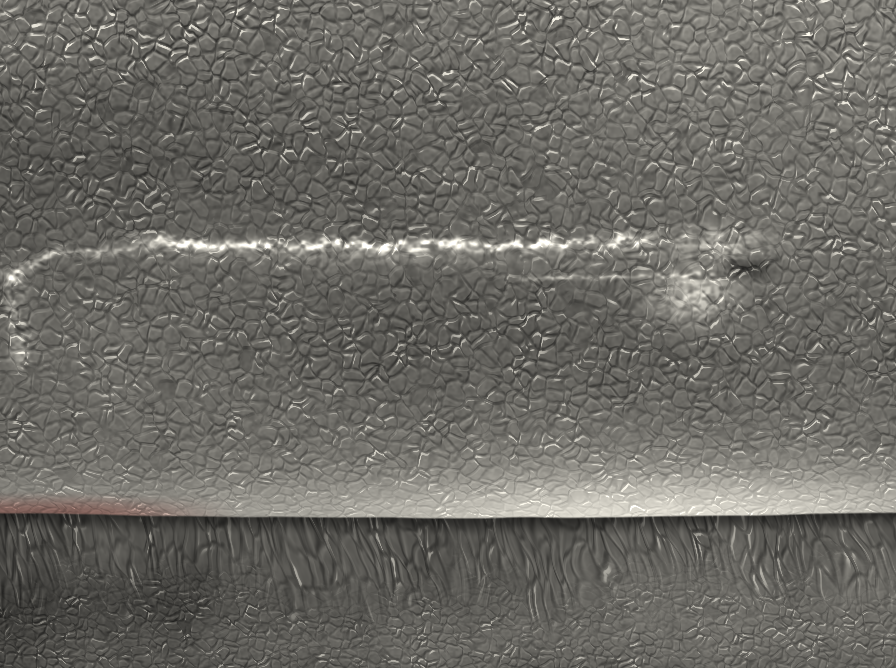
Write a WebGL 2 fragment shader that draws this texture.

```glsl
#version 300 es
precision highp float;
// Metallic grained leather: a flap with a raised crease and a bright rolled lip
// lies over a darker wrinkled panel. Warped cellular noise forms the grain;
// soft gaussian glows and segment distances shape the light.
uniform vec2 u_resolution;
out vec4 outColor;

const vec3 SILVER = vec3(1.0, 0.985, 0.935);
const vec3 RED_CAST = vec3(1.1, 0.84, 0.82);

float hash(vec2 p) { return fract(sin(dot(p, vec2(127.1, 311.7))) * 43758.545); }

vec2 hash2(vec2 p) { return vec2(hash(p), hash(p + vec2(37.2, 17.9))); }

float noise(vec2 p) {
  vec2 i = floor(p), f = fract(p);
  f = f * f * (3.0 - 2.0 * f);
  return mix(mix(hash(i), hash(i + vec2(1, 0)), f.x),
             mix(hash(i + vec2(0, 1)), hash(i + vec2(1, 1)), f.x), f.y);
}

float fbm(vec2 p) {
  float sum = 0.0, amp = 0.5;
  for (int i = 0; i < 4; i++) {
    sum += amp * noise(p);
    p = mat2(1.6, 1.2, -1.2, 1.6) * p;
    amp *= 0.5;
  }
  return sum;
}

// Height of pebbled cells: low in the creases, whose depth varies.
float cellHeight(vec2 p) {
  float depth = 0.35 + 0.65 * noise(p * 0.7 + 23.0);
  p += 0.8 * vec2(noise(p * 0.9), noise(p * 0.9 + 41.0));
  p += 0.25 * vec2(noise(p * 2.7 + 5.0), noise(p * 2.7 + 71.0));
  vec2 cell = floor(p), f = fract(p);
  float near = 8.0, second = 8.0;
  for (int y = -1; y <= 1; y++)
    for (int x = -1; x <= 1; x++) {
      vec2 o = vec2(x, y);
      float d = length(o + hash2(cell + o) - f);
      second = min(second, max(near, d));
      near = min(near, d);
    }
  return 1.0 - depth * (1.0 - smoothstep(0.0, 0.34, second - near));
}

// Lit grain around zero: slope toward the light, crease shade, glints, pores.
float grain(vec2 p, vec2 lightStep) {
  float h = cellHeight(p);
  float slope = h - cellHeight(p + lightStep);
  float glint = smoothstep(0.25, 0.7, slope) * smoothstep(0.5, 0.85, noise(p * 1.1 + 9.0));
  float pores = noise(p * 2.3) + noise(p * 4.1 + 13.0) - 1.0;
  return 0.1 * slope + 0.08 * (h - 0.85) + 0.3 * glint + 0.06 * pores;
}

float glow(vec2 p, vec2 center, vec2 radius) {
  vec2 d = (p - center) / radius;
  return exp(-dot(d, d));
}

float segment(vec2 p, vec2 a, vec2 b) {
  vec2 ab = b - a;
  return length(p - a - ab * clamp(dot(p - a, ab) / dot(ab, ab), 0.0, 1.0));
}

float span(float x, float a, float b, float soft) {
  return smoothstep(a - soft, a + soft, x) * (1.0 - smoothstep(b - soft, b + soft, x));
}

// Raised crease, its hooked left end and the dent at its right end.
float creaseLight(vec2 uv, vec2 p) {
  float rough = 0.5 * (noise(p * vec2(75.0, 130.0)) + noise(p * vec2(150.0, 190.0)));
  rough = smoothstep(0.2, 0.8, rough);
  float wobble = 0.012 * (noise(p * vec2(70.0, 25.0)) - 0.5) + 0.007 * (noise(p * 130.0) - 0.5);
  float d = uv.y - 0.631 - 0.12 * pow(uv.x - 0.43, 2.0) + wobble;
  float along = span(uv.x, 0.16, 0.72, 0.03);
  float light = along * (0.12 + 0.58 * rough) * exp(-pow(d / 0.0075, 2.0));
  light += 0.1 * along * (0.4 + rough) * exp(-pow((d + 0.012) / 0.02, 2.0));
  float hook = min(segment(uv, vec2(0.16, 0.626), vec2(0.06, 0.622)),
                   segment(uv, vec2(0.06, 0.622), vec2(0.015, 0.585)));
  light += (0.1 + 0.38 * rough) * exp(-pow((hook + wobble) / 0.007, 2.0));
  light += 0.25 * rough * exp(-pow(segment(uv, vec2(0.012, 0.59), vec2(0.025, 0.46)) / 0.014, 2.0));
  float lower = uv.y - 0.582 - 0.03 * (uv.x - 0.57) + wobble * 0.4;
  light += span(uv.x, 0.58, 0.79, 0.02) * (0.04 + 0.32 * rough) * exp(-pow(lower / 0.0035, 2.0));
  light += (0.12 + 0.35 * rough) * glow(uv, vec2(0.775, 0.558), vec2(0.045, 0.04));
  light += (0.06 + 0.28 * rough) * glow(uv, vec2(0.8, 0.637), vec2(0.06, 0.025));
  return light - 0.2 * glow(uv, vec2(0.835, 0.598), vec2(0.028, 0.015));
}

vec3 flap(vec2 uv, vec2 p, float h) {
  float tone = 0.39 + 0.11 * glow(uv, vec2(0.95, 1.0), vec2(0.5, 0.35));
  tone += 0.05 * glow(uv, vec2(0.1, 1.0), vec2(0.3, 0.15));
  tone -= 0.06 * glow(uv, vec2(0.15, 0.78), vec2(0.3, 0.12));
  tone -= 0.04 * glow(uv, vec2(0.5, 0.49), vec2(0.35, 0.09));
  tone += 0.05 * glow(uv, vec2(0.12, 0.46), vec2(0.14, 0.1));
  tone += 0.06 * (fbm(p * 5.0) - 0.47);
  float lip = 0.16 + 0.28 * glow(uv, vec2(0.72, uv.y), vec2(0.34, 1.0));
  tone += lip * (0.65 * exp(-pow(h / 0.055, 2.0)) + 0.42 * exp(-pow(h / 0.12, 2.0)));
  // Grain is squeezed where the leather rolls under at the lip.
  vec2 q = vec2(p.x, p.y - 0.07 * exp(-h / 0.07));
  q = mat2(0.97, 0.22, -0.22, 0.97) * q * 52.0;
  float relief = 0.85 + 0.35 * smoothstep(0.65, 1.0, uv.y) + 0.1 * uv.x;
  relief *= mix(0.65, 1.0, smoothstep(0.0, 0.1, h));
  tone += relief * grain(q, vec2(-0.13, 0.26)) + creaseLight(uv, p);
  float redness = smoothstep(0.035, 0.0, h) * (1.0 - smoothstep(0.08, 0.28, uv.x));
  return (tone - 0.1 * redness) * SILVER * mix(vec3(1.0), RED_CAST, redness);
}

vec3 panel(vec2 uv, vec2 p, float depth) {
  float tone = 0.32 + 0.1 * glow(uv, vec2(0.9, 0.08), vec2(0.4, 0.12));
  tone += 0.06 * glow(uv, vec2(0.45, 0.03), vec2(0.4, 0.05));
  tone -= 0.06 * glow(uv, vec2(0.05, 0.09), vec2(0.25, 0.06));
  tone += 0.12 * (fbm(p * vec2(11.0, 7.0)) - 0.47);
  vec2 sway = vec2(p.x + 0.25 * p.y + 0.025 * noise(p * 14.0), p.y);
  float wrinkles = grain(sway * vec2(66.0, 20.0), vec2(-0.28, 0.1));
  float pebbles = grain(p * vec2(66.0, 80.0), vec2(-0.1, 0.28));
  float ragged = depth + 0.09 * (noise(p * 16.0) - 0.5);
  tone += 0.8 * mix(wrinkles, pebbles, smoothstep(0.05, 0.19, ragged));
  tone *= mix(0.55, 1.0, smoothstep(0.0, 0.03, depth));
  return tone * SILVER;
}

void main() {
  vec2 uv = gl_FragCoord.xy / u_resolution;
  vec2 p = gl_FragCoord.xy / u_resolution.y;
  float edge = 0.225 + 0.03 * pow(uv.x - 0.5, 2.0) + 0.002 * (noise(p * 14.0) - 0.5);
  float h = uv.y - edge;
  vec3 color = mix(panel(uv, p, max(-h, 0.0)), flap(uv, p, max(h, 0.0)), smoothstep(-0.002, 0.002, h));
  outColor = vec4(clamp(color, 0.0, 1.0), 1.0);
}
```
